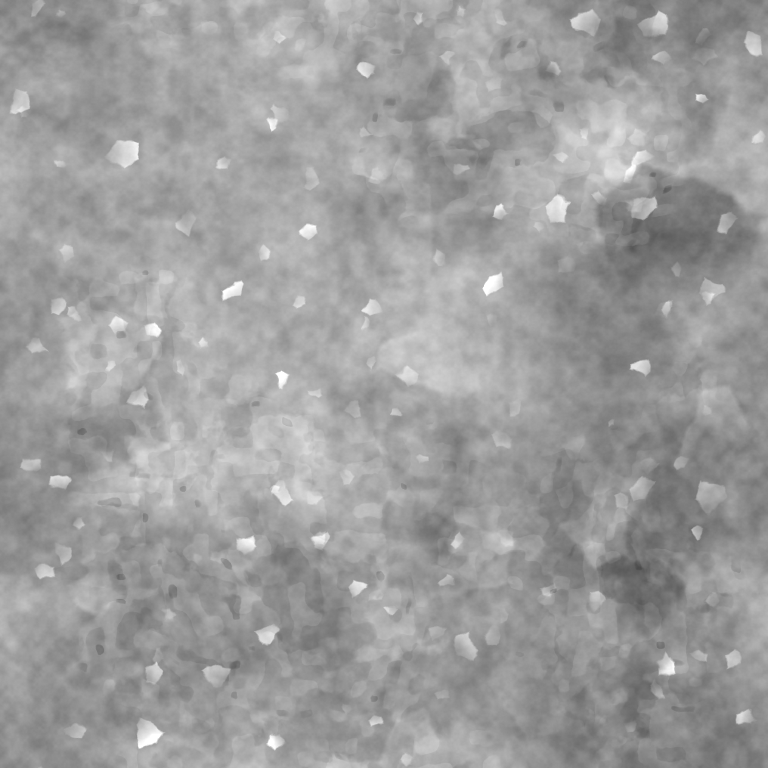
A three.js fragment shader for this texture:

```glsl
// Tiling grey weathered stone: cloudy mottling, torn-edged stains, rough crust and pale worn chips.
varying vec2 vUv;

const vec3  STONE_TINT   = vec3(1.0);
const float BASE_TONE    = 0.594;
const float CLOUD_GAIN   = 0.38;   // broad light and dark mottling
const float MOTTLE_GAIN  = 0.17;   // medium mottling
const float DUST_GAIN    = 0.16;   // finest speckle
const float STAIN_GAIN   = 0.15;   // dark patches
const float BLOOM_GAIN   = 0.11;   // pale patches
const float CRUST_GAIN   = 0.055;  // rough raised areas
const float LUMP_GAIN    = 0.050;  // small lumps on the crust
const float PIT_GAIN     = 0.10;   // small dark holes in the crust
const float CHIP_GAIN    = 0.42;   // large pale chips
const float CRUMB_GAIN   = 0.20;   // small pale chips
const float WARP_BROAD   = 0.050;
const float WARP_TORN    = 0.014;
const float WARP_CHIP    = 0.015;
const float CHIP_EDGE    = 0.0016;
const float PATCH_EDGE   = 0.007;
const float TAU          = 6.2831853;

float hash(vec2 p) {
  return fract(sin(dot(p, vec2(127.1, 311.7))) * 43758.5453);
}

// Wraps a cell index into the tile.
vec2 wrapCell(vec2 cell, float period) {
  return floor(mod(cell + 0.5, period));
}

// Value noise that repeats once per tile.
float noise(vec2 uv, float freq, float seed) {
  vec2 p = uv * freq;
  vec2 i = floor(p);
  vec2 f = fract(p);
  f = f * f * f * (f * (f * 6.0 - 15.0) + 10.0);
  vec2 lo = wrapCell(i, freq) + seed;
  vec2 hi = wrapCell(i + 1.0, freq) + seed;
  return mix(mix(hash(lo), hash(vec2(hi.x, lo.y)), f.x),
             mix(hash(vec2(lo.x, hi.y)), hash(hi), f.x), f.y);
}

float fbm(vec2 uv, float freq, float seed) {
  float sum = 0.0;
  float gain = 0.52;
  for (int i = 0; i < 5; i++) {
    sum += gain * noise(uv, freq, seed + float(i) * 7.3);
    freq *= 2.0;
    gain *= 0.5;
  }
  return sum;
}

vec2 warp(vec2 uv, float freq, float seed) {
  return vec2(fbm(uv, freq, seed), fbm(uv, freq, seed + 41.0)) - 0.5;
}

// Scattered irregular polygons; ramp sets how strongly each fades to one side.
float shards(vec2 uv, float cells, float density, float radius, float edge, float ramp, float seed) {
  vec2 p = uv * cells;
  vec2 home = floor(p);
  float size = radius * cells;
  float soft = edge * cells;
  float result = 0.0;
  for (int y = -1; y <= 1; y++) {
    for (int x = -1; x <= 1; x++) {
      vec2 cell = home + vec2(float(x), float(y));
      vec2 id = wrapCell(cell, cells) + seed;
      if (hash(id + 0.37) > density) continue;
      vec2 centre = cell + 0.1 + 0.8 * vec2(hash(id + 1.7), hash(id + 3.1));
      vec2 d = p - centre;
      float r = size * mix(0.5, 1.0, hash(id + 5.9));
      float turn = TAU * hash(id + 8.3);
      float dist = -r;
      for (int k = 0; k < 5; k++) {
        float side = float(k);
        float a = turn + TAU * (side + 0.45 * hash(id + side * 1.3 + 11.0)) / 5.0;
        float reach = r * mix(0.4, 1.1, hash(id + side * 2.1 + 17.0));
        dist = max(dist, dot(d, vec2(cos(a), sin(a))) - reach);
      }
      float mask = 1.0 - smoothstep(-soft, soft, dist);
      float lit = TAU * hash(id + 23.0);
      float shade = clamp(0.75 + ramp * dot(d, vec2(cos(lit), sin(lit))) / r, 0.0, 1.0);
      result = max(result, mask * shade * mix(0.3, 1.0, hash(id + 29.0)));
    }
  }
  return result;
}

void main() {
  vec2 broadUv = vUv + WARP_BROAD * warp(vUv, 6.0, 3.0);
  vec2 tornUv = broadUv + WARP_TORN * warp(vUv, 30.0, 13.0);
  vec2 chipUv = vUv + WARP_CHIP * warp(vUv, 36.0, 23.0);

  // Cloudy body of the stone
  float tone = BASE_TONE;
  tone += CLOUD_GAIN * (fbm(broadUv, 5.0, 31.0) - 0.5);
  tone += MOTTLE_GAIN * (fbm(broadUv, 19.0, 47.0) - 0.5);
  tone += DUST_GAIN * (fbm(vUv, 62.0, 59.0) - 0.5);

  // Stains and pale blooms, crisp on one side and faded on the other
  tone -= STAIN_GAIN * shards(tornUv, 4.0, 0.6, 0.11, PATCH_EDGE, 0.8, 61.0);
  tone += BLOOM_GAIN * shards(tornUv, 6.0, 0.5, 0.07, PATCH_EDGE * 0.6, 0.8, 73.0);

  // Rough crust with lumps and a few pits
  float crustArea = smoothstep(0.45, 0.60, fbm(broadUv, 5.0, 83.0));
  float crust = smoothstep(0.46, 0.53, fbm(tornUv, 16.0, 97.0));
  float lumps = smoothstep(0.45, 0.60, noise(tornUv, 52.0, 89.0)) - 0.5;
  float pits = smoothstep(0.90, 0.96, noise(tornUv, 50.0, 103.0));
  tone += crustArea * (CRUST_GAIN * crust + LUMP_GAIN * lumps - PIT_GAIN * pits);

  // Pale chips
  tone += CRUMB_GAIN * shards(chipUv, 16.0, 0.30, 0.014, CHIP_EDGE, 0.5, 109.0);
  tone += CHIP_GAIN * shards(chipUv, 9.0, 0.55, 0.021, CHIP_EDGE, 0.5, 127.0);

  gl_FragColor = vec4(STONE_TINT * clamp(tone, 0.0, 1.0), 1.0);
}
```
